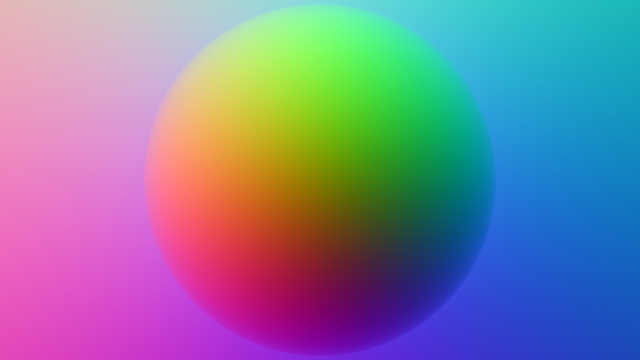
A Shadertoy shader for this background:

```glsl
// A mirror ball floating in a sky coloured by direction.

// Sky colour: each axis of the direction drives one channel, red grows to the left.
vec3 skyColor(vec3 dir) {
    return 0.5 + 0.5 * vec3(-dir.x, dir.yz);
}

// Direction after bouncing off a ball; rays that miss keep their course,
// because the clamped root leaves the normal at right angles to the ray.
vec3 bounceOffBall(vec3 ray, vec3 center, float radius) {
    float along = dot(ray, center);
    float root = sqrt(max(along * along - dot(center, center) + radius * radius, 0.0));
    vec3 normal = normalize(ray * (along - root) - center);
    return reflect(ray, normal);
}

void mainImage(out vec4 fragColor, in vec2 fragCoord) {
    // Camera at the origin, looking along +z
    vec2 p = (2.0 * fragCoord - iResolution.xy) / iResolution.y;
    vec3 ray = normalize(vec3(p, 1.0));

    // The reflection meets the sky at the rim, so the edge is smooth by itself
    vec3 dir = bounceOffBall(ray, vec3(0.0, 0.0, 1.0), 0.7);
    fragColor = vec4(skyColor(dir), 1.0);
}
```
